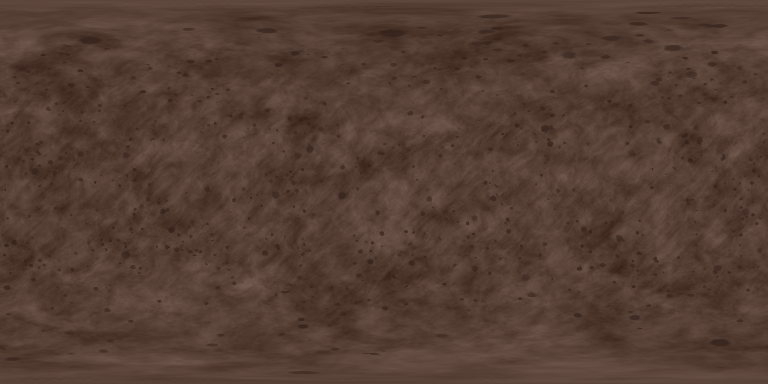
A Shadertoy shader for this texture:

```glsl
// Brown speckled planet surface, unwrapped as a longitude-latitude map.

const float PI = 3.14159;
const mat3 TILT = mat3(0.0, 0.8, 0.6, -0.8, 0.36, -0.48, -0.6, -0.48, 0.64);

// Integer hash: three random values in 0..1 per lattice cell
vec3 hash3(vec3 cell) {
    uvec3 v = uvec3(ivec3(cell)) * 1664525u + 1013904223u;
    v.x += v.y * v.z; v.y += v.z * v.x; v.z += v.x * v.y;
    v ^= v >> 16u;
    v.x += v.y * v.z; v.y += v.z * v.x; v.z += v.x * v.y;
    return vec3(v >> 8u) / 16777216.0;
}

float cornerRamp(vec3 cell, vec3 f, vec3 corner) {
    return dot(hash3(cell + corner) * 2.0 - 1.0, f - corner);
}

float gradientNoise(vec3 p) {
    vec3 i = floor(p), f = p - i;
    vec3 u = f * f * f * (f * (f * 6.0 - 15.0) + 10.0);
    vec2 e = vec2(0, 1);
    return mix(
        mix(mix(cornerRamp(i, f, e.xxx), cornerRamp(i, f, e.yxx), u.x),
            mix(cornerRamp(i, f, e.xyx), cornerRamp(i, f, e.yyx), u.x), u.y),
        mix(mix(cornerRamp(i, f, e.xxy), cornerRamp(i, f, e.yxy), u.x),
            mix(cornerRamp(i, f, e.xyy), cornerRamp(i, f, e.yyy), u.x), u.y), u.z);
}

float fbm(vec3 p, int octaves) {
    float sum = 0.0, amplitude = 1.0;
    for (int i = 0; i < octaves; i++) {
        sum += amplitude * gradientNoise(p);
        p = p * 2.03 + 17.3;
        amplitude *= 0.6;
    }
    return sum;
}

// Small balls, one per cell, sliced by the sphere into round spots
float spots(vec3 p, float scale, float density) {
    vec3 q = p * scale + 31.7;
    vec3 cell = floor(q);
    vec3 center = 0.3 + 0.4 * hash3(cell);
    vec3 dice = hash3(cell + 57.0);
    float radius = mix(0.19, 0.29, dice.y);
    float dist = length(q - cell - center);
    float present = step(dice.x, density);
    return present * mix(0.6, 1.0, dice.z) * (1.0 - smoothstep(radius * 0.6, radius, dist));
}

void mainImage(out vec4 fragColor, in vec2 fragCoord) {
    vec2 uv = fragCoord / iResolution.xy;
    float lon = uv.x * 2.0 * PI;
    float lat = (uv.y - 0.5) * PI;
    vec3 p = vec3(cos(lat) * cos(lon), sin(lat), cos(lat) * sin(lon));

    // Broad clouds and warped mottling
    float clouds = fbm(p * 2.4 + 5.0, 4);
    vec3 warp = vec3(gradientNoise(p * 5.0), gradientNoise(p * 5.0 + 40.0), gradientNoise(p * 5.0 + 80.0));
    float mottle = fbm(p * 6.5 + warp * 0.9 + 11.0, 5);

    // Diagonal brush streaks along twisted meridians
    float twisted = lon - 0.9 * lat;
    vec3 s = vec3(cos(lat) * cos(twisted), sin(lat) * 0.35, cos(lat) * sin(twisted));
    float streaks = fbm(s * 13.0 + warp * 0.8, 4);

    // Pale patches with ragged edges
    float patches = smoothstep(0.08, 0.28, fbm(p * 4.0 + 63.0, 6));

    float tone = 0.075 * clouds + 0.07 * mottle + 0.05 * streaks + 0.022 * patches
               + 0.018 * gradientNoise(p * 55.0);
    vec3 color = vec3(0.325, 0.235, 0.195) + tone * vec3(1.0, 0.97, 0.95);

    // Dark spots, gathered where the ground is darker
    float cluster = clamp(0.3 - 0.7 * clouds - 0.5 * gradientNoise(p * 3.5 + 90.0), 0.03, 0.8);
    vec3 ragged = p + 0.008 * vec3(gradientNoise(p * 45.0), gradientNoise(p * 45.0 + 20.0), 0.0);
    float spot = 0.0;
    for (int i = 0; i < 3; i++) {
        ragged = TILT * ragged;
        spot = max(spot, spots(ragged, 7.0 + 4.5 * float(i), cluster));
    }
    color = mix(color, vec3(0.19, 0.125, 0.1), 0.72 * spot);

    // Faint scalloped seam at both poles
    float edge = min(uv.y, 1.0 - uv.y);
    float scallop = 0.012 + 0.004 * abs(sin(uv.x * 64.0 * PI));
    float rim = 1.0 - smoothstep(0.0, 0.004, abs(edge - scallop));
    float cap = 1.0 - smoothstep(0.014, 0.024, edge);
    color += 0.018 * cap - 0.025 * rim * smoothstep(-0.1, 0.2, gradientNoise(vec3(uv * 6.0, 3.0)));

    fragColor = vec4(color, 1.0);
}
```
